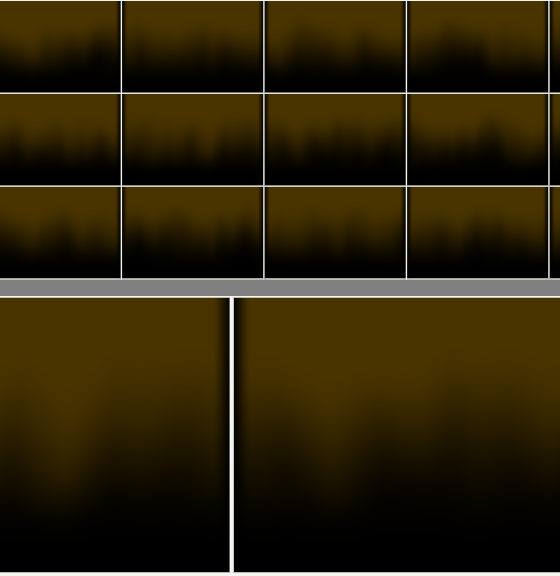
Top, the full canvas; bottom, a detail of the centre.
A Shadertoy shader for this pattern:

```glsl
vec2 hashGradient(vec2 cell) {
    vec2 h = vec2(dot(cell, vec2(127.1, 311.7)), dot(cell, vec2(269.5, 183.3)));
    return fract(sin(h) * 43758.5) * 2.0 - 1.0;
}

float gradientNoise(vec2 p) {
    vec2 i = floor(p), f = fract(p);
    vec2 u = f * f * f * (f * (f * 6.0 - 15.0) + 10.0);
    vec2 e = vec2(0.0, 1.0);
    float low = mix(dot(hashGradient(i), f),
                    dot(hashGradient(i + e.yx), f - e.yx), u.x);
    float high = mix(dot(hashGradient(i + e.xy), f - e.xy),
                     dot(hashGradient(i + e.yy), f - e.yy), u.x);
    return mix(low, high, u.y);
}

void mainImage(out vec4 fragColor, in vec2 fragCoord) {
    float pixel = 1.0 / iResolution.y;
    vec2 p = fragCoord * pixel;

    // Wide panels, just under four across and three down
    vec2 panelSize = vec2(0.509, 0.3318);
    vec2 grid = (p - vec2(0.4335, 0.0035)) / panelSize;
    vec2 panel = floor(grid);
    vec2 local = fract(grid);
    vec2 edgeDist = min(local, 1.0 - local) * panelSize;

    // Uneven vertical streaks shift the fade differently in each panel
    vec2 seed = panel * vec2(17.0, 23.0);
    float streaks = gradientNoise(local * vec2(3.5, 0.8) + seed + 0.37)
                  + 0.5 * gradientNoise(local * vec2(8.0, 1.2) + seed + 91.6);
    float height = local.y + 0.24 * streaks * smoothstep(0.05, 0.4, local.y);
    float glow = smoothstep(0.09, 0.8, height);

    // Narrow shadow along the upright sides
    glow *= smoothstep(-0.002, 0.024, edgeDist.x);
    vec3 color = vec3(0.287, 0.203, 0.0) * glow;

    // Thin pale dividers
    float lineDist = min(edgeDist.x, edgeDist.y);
    float divider = clamp((0.0025 - lineDist) / pixel + 0.5, 0.0, 1.0);
    color = mix(color, vec3(0.96, 0.96, 0.94), divider);

    fragColor = vec4(color, 1.0);
}
```
